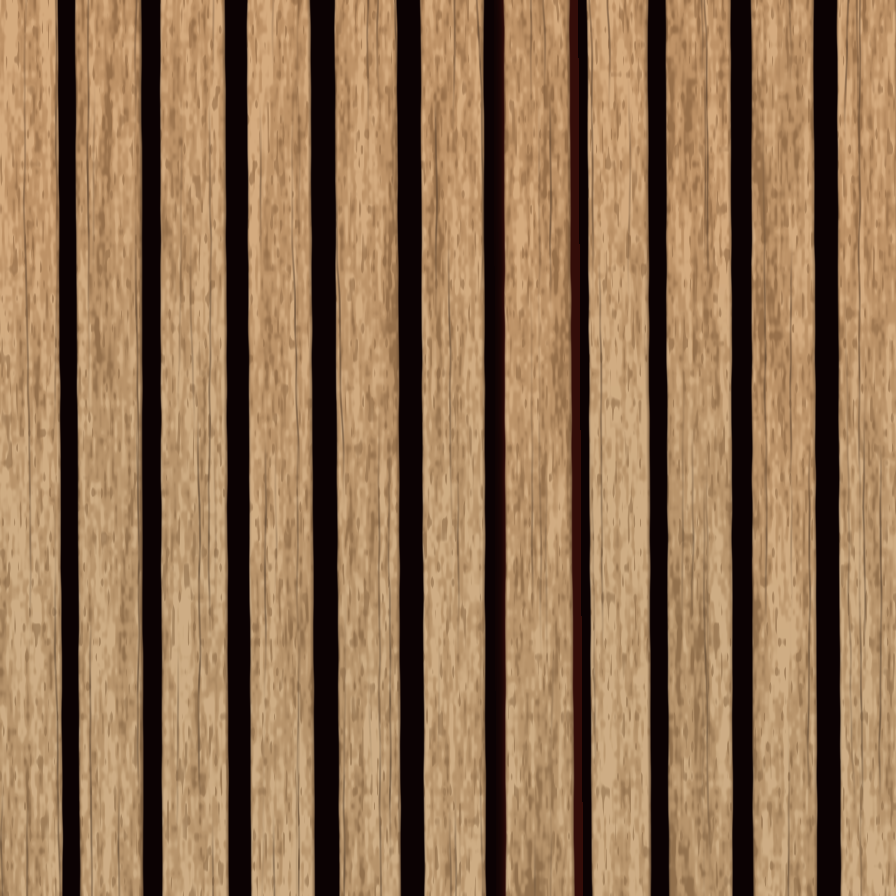
Give the GLSL for this texture, as a Shadertoy shader.

```glsl
// Eleven upright oak slats parted by ten dark, slightly leaning gaps.
// Gap edges come from a formula per index; each slat then gets layered
// stretched noise for grain, short pores, and a loop of wandering dark veins.

const int   GAPS        = 10;
const float FIRST_GAP   = 0.0742;  // centre of the leftmost gap at the top
const float PITCH       = 0.0941;  // spacing of the gaps
const float GAP_HALF    = 0.0116;  // mean half width of a gap
const float GAP_VARY    = 0.0020;  // variation of the half width
const float DRIFT       = 0.0065;  // rightward creep of the middle gaps
const float LEAN        = 0.0043;  // mean sideways shift from top to bottom
const float SIDE_WIDTH  = 0.0045;  // shaded right side of a slat
const int   VEINS       = 5;
const float VEIN_HALF   = 0.0009;
const int   WARM_SLAT   = 6;       // slat whose left side glows red

const vec3 WOOD_LIGHT = vec3(0.82, 0.68, 0.52);
const vec3 WOOD_MID   = vec3(0.73, 0.58, 0.42);
const vec3 WOOD_DARK  = vec3(0.58, 0.44, 0.30);
const vec3 VEIN_COLOR = vec3(0.37, 0.28, 0.20);
const vec3 SIDE_COLOR = vec3(0.40, 0.29, 0.19);
const vec3 GAP_COLOR  = vec3(0.045, 0.008, 0.010);
const vec3 GAP_WARM   = vec3(0.20, 0.050, 0.035);
const vec3 TOP_TINT   = vec3(1.02, 0.985, 0.95);
const vec3 LOW_TINT   = vec3(0.985, 1.0, 1.0);

float hash(vec2 p) {
    return fract(sin(dot(p, vec2(12.9898, 78.233))) * 43758.5453);
}

float noise(vec2 p) {
    vec2 cell = floor(p), f = fract(p);
    f = f * f * (3.0 - 2.0 * f);
    return mix(mix(hash(cell), hash(cell + vec2(1, 0)), f.x),
               mix(hash(cell + vec2(0, 1)), hash(cell + vec2(1, 1)), f.x), f.y);
}

// Left and right edge of gap i at height y
vec2 gapEdges(int i, float y) {
    float n = float(i);
    float creep = DRIFT * smoothstep(1.0, 5.0, n) * (1.0 - smoothstep(6.0, 7.0, n));
    float lean = LEAN * (0.5 + hash(vec2(n, 4.0))) * (1.0 - y);
    float center = FIRST_GAP + PITCH * n + creep + lean;
    float halfWidth = GAP_HALF - GAP_VARY * cos(n * 0.967);
    return center + vec2(-halfWidth, halfWidth);
}

// Dark lines that wander and fade along the slat
float veins(vec2 p, float slat, float px) {
    float ink = 0.0;
    for (int k = 0; k < VEINS; k++) {
        float seed = slat * 7.0 + float(k) * 1.7;
        float x = mix(0.004, 0.070, hash(vec2(seed, 2.0)));
        x += 0.010 * (noise(vec2(seed, p.y * 2.5)) - 0.5);
        x += 0.002 * (noise(vec2(seed + 40.0, p.y * 18.0)) - 0.5);
        float line = 1.0 - smoothstep(0.0, VEIN_HALF + px, abs(p.x - x));
        float fade = smoothstep(0.40, 0.80, noise(vec2(seed + 9.0, p.y * 5.0)));
        float broken = 0.5 + 0.5 * noise(vec2(seed + 20.0, p.y * 55.0));
        ink = max(ink, line * fade * broken);
    }
    return ink;
}

// p.x is measured from the left edge of the slat
vec3 woodColor(vec2 p, float slat, float px) {
    vec2 shift = vec2(slat * 17.0, slat * 5.0);
    float broad  = noise(p * vec2(45.0, 3.0) + shift);
    float streak = noise(p * vec2(160.0, 7.0) + shift);
    float fiber  = noise(p * vec2(330.0, 38.0) + shift);
    float fleck  = noise(p * vec2(260.0, 120.0) + shift);
    float tone = 0.52 + 0.35 * (broad - 0.5) + 0.50 * (streak - 0.5)
               + 0.50 * (fiber - 0.5) + 0.40 * (fleck - 0.5)
               + 0.16 * (hash(vec2(slat, 8.0)) - 0.5);
    vec3 color = mix(WOOD_DARK, WOOD_MID, smoothstep(0.0, 0.42, tone));
    color = mix(color, WOOD_LIGHT, smoothstep(0.40, 0.78, tone));

    // Short pores, then long veins
    float pore = noise(p * vec2(300.0, 60.0) + shift + 31.0);
    color = mix(color, WOOD_DARK, 0.65 * smoothstep(0.72, 0.92, pore));
    color = mix(color, VEIN_COLOR, 0.75 * veins(p, slat, px));

    float warmth = p.y + 0.5 * (noise(vec2(slat * 3.1, p.y * 2.0)) - 0.5);
    return color * mix(LOW_TINT, TOP_TINT, smoothstep(0.1, 0.9, warmth));
}

void mainImage(out vec4 fragColor, in vec2 fragCoord) {
    vec2 uv = fragCoord / iResolution.xy;
    float px = 1.0 / iResolution.x;

    // Slat index: number of gap centres to the left
    int slat = 0;
    for (int i = 0; i < GAPS; i++) {
        vec2 edges = gapEdges(i, uv.y);
        if (uv.x > 0.5 * (edges.x + edges.y)) slat++;
    }
    float id = float(slat);
    float rough = 0.001 * (noise(vec2(id * 3.0, uv.y * 30.0)) - 0.5);
    float fromLeft = uv.x - gapEdges(slat - 1, uv.y).y + rough;
    float toRight = gapEdges(slat, uv.y).x - uv.x + rough;

    // Slat face with a shaded right side and a soft left edge
    vec3 wood = woodColor(vec2(fromLeft, uv.y), id, px);
    float side = 1.0 - smoothstep(0.0, SIDE_WIDTH, toRight);
    wood = mix(wood, SIDE_COLOR, side * mix(0.35, 0.9, hash(vec2(id, 6.0))));
    wood *= mix(0.85, 1.0, smoothstep(0.0, 0.003, fromLeft));

    // Dark gap, warm beside one slat
    float glow = slat == WARM_SLAT ? exp(-max(-fromLeft, 0.0) / 0.005) : 0.0;
    vec3 gap = mix(GAP_COLOR, GAP_WARM, glow);

    float cover = smoothstep(-px, px, min(fromLeft, toRight));
    fragColor = vec4(mix(gap, wood, cover), 1.0);
}
```
